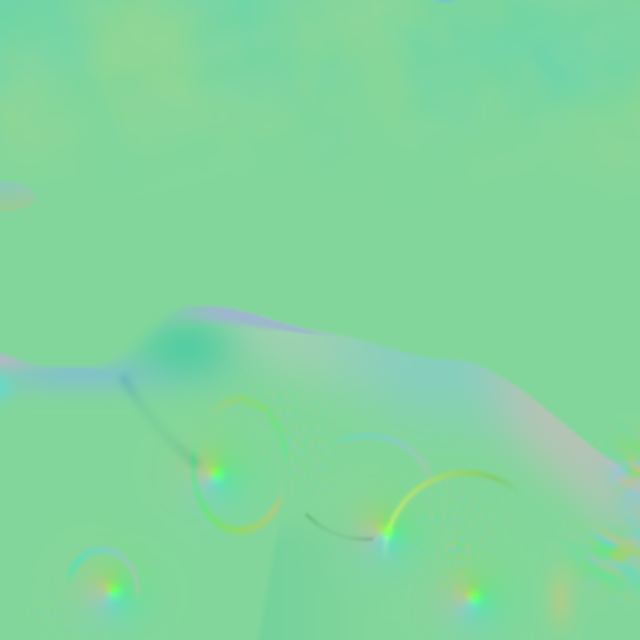
This texture map is drawn by a WebGL 2 fragment shader. Its source:

```glsl
#version 300 es
precision highp float;
// Pastel normal map: a soft ridge under streaked haze, with pebbled domes below.
uniform vec2 u_resolution;
out vec4 fragColor;

float hash(vec2 p) {
    vec3 q = fract(p.xyx * 0.1031);
    q += dot(q, q.yzx + 33.33);
    return fract((q.x + q.y) * q.z);
}
float noise(vec2 p) {
    vec2 i = floor(p), f = fract(p);
    f *= f * (3.0 - 2.0 * f);
    return mix(mix(hash(i), hash(i + vec2(1, 0)), f.x),
               mix(hash(i + vec2(0, 1)), hash(i + 1.0), f.x), f.y);
}
float fbm(vec2 p) {
    float sum = 0.0, amp = 0.5;
    for (int i = 0; i < 4; i++, amp *= 0.5, p = p * 2.03 + 7.1) sum += amp * noise(p);
    return sum;
}
float blob(vec2 p, float x, float y, float rx, float ry) {
    vec2 d = (p - vec2(x, y)) / vec2(rx, ry);
    return exp(-dot(d, d));
}
// Colour shift of a surface leaning along a slope
vec3 tilt(vec2 s) {
    return vec3(0.12 * s.y - 0.34 * s.x, 0.13 * s.x + 0.02 * s.y, -0.36 * s.y - 0.05 * s.x);
}
float ridgeHeight(float x) {
    return 0.453 - 0.026 * smoothstep(-0.03, 0.075, x)
         + 0.095 * smoothstep(0.15, 0.30, x) - 0.043 * smoothstep(0.32, 0.53, x)
         - 0.040 * smoothstep(0.50, 0.70, x) - 0.200 * smoothstep(0.70, 1.06, x);
}
// Pointed dome with a wheel of hues around its tip
vec3 peak(vec2 p, float x, float y) {
    vec2 d = p - vec2(x, y);
    float r = length(d);
    return tilt(d / (r + 0.009)) * 1.25 * exp(-r / 0.025)
         + vec3(0.02, 0.13, -0.12) * blob(p, x + 0.005, y, 0.012, 0.012);
}
// Thin elliptical rim, visible around one facing direction
vec3 rim(vec2 p, vec2 center, vec2 radii, vec2 facing, float spread) {
    vec2 q = (p - center) / radii;
    float r = length(q), dist = (r - 1.0) * min(radii.x, radii.y) / 0.005;
    vec2 dir = q / max(r, 0.001);
    return tilt(dir) * smoothstep(spread, spread + 0.5, dot(dir, normalize(facing))) * exp(-dist * dist);
}
// Scattered small pebbles, one per jittered cell
vec3 pebbles(vec2 g) {
    vec3 sum = vec3(0);
    for (int k = 0; k < 9; k++) {
        vec2 id = floor(g) + vec2(k % 3 - 1, k / 3 - 1);
        vec2 d = g - id - vec2(hash(id), hash(id + 41.7));
        sum += tilt(d) * exp(-dot(d, d) * 9.0) * step(0.35, hash(id + 9.3));
    }
    return sum;
}
float crease(vec2 p, vec2 a, vec2 b, float width) {
    vec2 ab = b - a;
    float t = clamp(dot(p - a, ab) / dot(ab, ab), 0.0, 1.0);
    float d = length(p - a - ab * t + vec2(0.0, 0.05) * t * (1.0 - t)) / width;
    return exp(-d * d);
}
vec3 haze(vec2 p) {
    float n = fbm(vec2(p.x + p.y * 0.5, p.y - p.x * 0.35) * vec2(7, 5)) - 0.47;
    float streak = noise(vec2(p.x + p.y, p.y - p.x * 0.4) * vec2(9, 28)) - 0.5;
    return smoothstep(0.62, 0.92, p.y) * (vec3(0.22, 0.015, -0.12) * n
         + vec3(0.02, 0.0, 0.015) * streak + vec3(-0.015, -0.003, 0.015));
}
vec3 paintRidge(vec3 col, vec2 p) {
    float x = p.x, depth = ridgeHeight(x) - p.y;
    float soft = 0.005 + 0.03 * blob(vec2(x, 0), 0.215, 0.0, 0.045, 1.0);
    float inside = smoothstep(-soft, soft, depth);
    // Broad slope, its hue drifting to the right
    vec3 slope = mix(vec3(0.62, 0.82, 0.69), vec3(0.53, 0.81, 0.74), smoothstep(0.43, 0.66, x));
    slope = mix(slope, vec3(0.70, 0.77, 0.71), smoothstep(0.70, 0.86, x));
    slope = mix(slope, vec3(0.62, 0.78, 0.74), smoothstep(0.91, 1.0, x));
    float fade = smoothstep(mix(0.13, 0.17, smoothstep(0.4, 0.65, x)), 0.015, depth);
    col = mix(col, slope, inside * fade * smoothstep(0.29, 0.40, x));
    // Left trough, teal hollow and lavender crest
    col = mix(col, vec3(0.51, 0.76, 0.79), 0.95 * inside * blob(p, 0.13, 0.417, 0.16, 0.032));
    col = mix(col, vec3(0.69, 0.73, 0.76), inside * blob(p, 0.0, 0.44, 0.055, 0.02));
    col = mix(col, vec3(0.32, 0.80, 0.64), 0.9 * inside * blob(p, 0.29, 0.456, 0.075, 0.05));
    float thick = mix(0.035, 0.007, smoothstep(0.33, 0.51, x));
    float crest = smoothstep(0.23, 0.36, x) * smoothstep(0.54, 0.46, x);
    col = mix(col, vec3(0.61, 0.72, 0.80), inside * crest * smoothstep(thick, thick * 0.4, depth));
    return mix(col, vec3(0.42, 0.85, 0.77), blob(p, 0.0, 0.395, 0.02, 0.022));
}
void main() {
    vec2 p = gl_FragCoord.xy / u_resolution;
    vec3 col = paintRidge(vec3(0.513, 0.84, 0.607) + haze(p), p);
    // Small lens at the left edge and a chip at the top
    float lens = smoothstep(1.05, 0.85, length((p - vec2(0, 0.693)) / vec2(0.06, 0.024)));
    col += lens * (tilt(vec2(-0.2, (0.693 - p.y) * 10.0)) + vec3(0.0, -0.02, 0.03));
    col += vec3(-0.05, -0.05, 0.18) * blob(p, 0.695, 1.0, 0.015, 0.005);
    // Creases and the shaded lower facet
    col -= vec3(0.07, 0.05, 0.01) * crease(p, vec2(0.195, 0.407), vec2(0.306, 0.277), 0.01);
    col -= vec3(0.07, 0.08, 0.09) * crease(p, vec2(0.48, 0.195), vec2(0.58, 0.158), 0.004);
    float facet = smoothstep(0.0, 0.015, p.x - 0.395 - 0.18 * p.y) * smoothstep(0.21, 0.14, p.y);
    col -= vec3(0.05, 0.015, 0.0) * facet * smoothstep(0.62, 0.42, p.x);
    // Pebbled patches and rough streaks
    float patches = blob(p, 0.47, 0.30, 0.06, 0.085) + blob(p, 0.39, 0.375, 0.065, 0.02)
                  + blob(p, 0.70, 0.16, 0.08, 0.09) + 0.6 * blob(p, 0.08, 0.035, 0.05, 0.04);
    col += pebbles(p * 62.0) * min(patches, 1.0) * 0.85;
    float rough = blob(p, 0.97, 0.13, 0.06, 0.045) + blob(p, 1.0, 0.27, 0.04, 0.045);
    vec2 q = vec2(p.x - p.y, p.y + p.x * 0.6) * vec2(25, 60);
    col += tilt(vec2(noise(q), noise(q * 1.2 + 17.0)) - 0.5) * rough * 1.1;
    col += vec3(0.15, -0.03, -0.06) * blob(p, 0.876, 0.065, 0.022, 0.045);
    // Dome rims, then bright tips
    vec2 c = vec2(0.375, 0.273), r = vec2(0.073, 0.102);
    col += 0.3 * rim(p, c, r, vec2(1, 2), 0.3) - 0.5 * rim(p, c, r, vec2(-0.4, -1), -0.1);
    col -= 0.35 * rim(p, vec2(0.573, 0.238), vec2(0.1, 0.081), vec2(1, 2), 0.4);
    col -= 0.5 * rim(p, vec2(0.729, 0.134), vec2(0.127), vec2(-0.5, 1), 0.3) * vec3(-1, 1, -1);
    col -= 0.45 * rim(p, vec2(0.16, 0.075), vec2(0.055, 0.066), vec2(0.2, 1), -0.1);
    col += peak(p, 0.333, 0.258) + peak(p, 0.599, 0.167) + peak(p, 0.736, 0.065) + peak(p, 0.173, 0.075);
    fragColor = vec4(clamp(col, 0.0, 1.0), 1.0);
}
```
